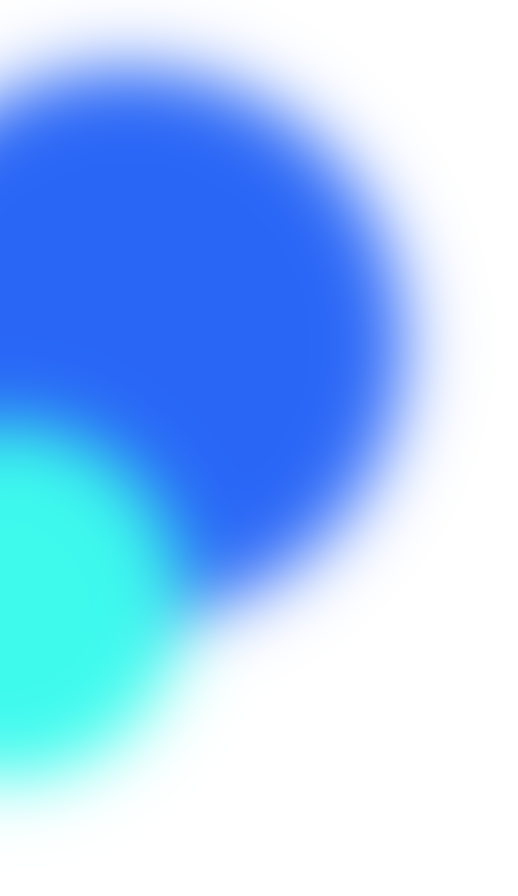
This background is drawn by a WebGL 2 fragment shader. Its source:

```glsl
#version 300 es
precision highp float;
// Two soft, blurred discs on white: a large blue one and a smaller cyan one
// over its lower left. Each disc is a circle distance passed through the
// integral of a Gaussian, which gives the falloff of a true blur.

// Positions and sizes are in canvas heights, origin at the lower left.
#define BLUE_CENTER vec2(0.143, 0.616)
#define BLUE_RADIUS 0.306
#define BLUE_BLUR   0.038
#define CYAN_CENTER vec2(0.006, 0.329)
#define CYAN_RADIUS 0.194
#define CYAN_BLUR   0.038
#define PAPER_COLOR vec3(1.0, 1.0, 1.0)
#define BLUE_COLOR  vec3(0.160, 0.400, 0.965)
#define CYAN_COLOR  vec3(0.240, 0.980, 0.930)

uniform vec2 u_resolution;
out vec4 fragColor;

// Smooth approximation of the Gaussian cumulative distribution.
float gaussianStep(float x) {
    x = clamp(x, -4.0, 4.0);
    return 0.5 + 0.5 * tanh(0.798 * x * (1.0 + 0.0447 * x * x));
}

// Coverage of a disc whose edge is blurred by the given deviation.
float blurredDisc(vec2 p, vec2 center, float radius, float blur) {
    return gaussianStep((radius - length(p - center)) / blur);
}

void main() {
    vec2 p = gl_FragCoord.xy / u_resolution.y;

    // Layers from back to front.
    vec3 color = PAPER_COLOR;
    color = mix(color, BLUE_COLOR, blurredDisc(p, BLUE_CENTER, BLUE_RADIUS, BLUE_BLUR));
    color = mix(color, CYAN_COLOR, blurredDisc(p, CYAN_CENTER, CYAN_RADIUS, CYAN_BLUR));

    fragColor = vec4(color, 1.0);
}
```
